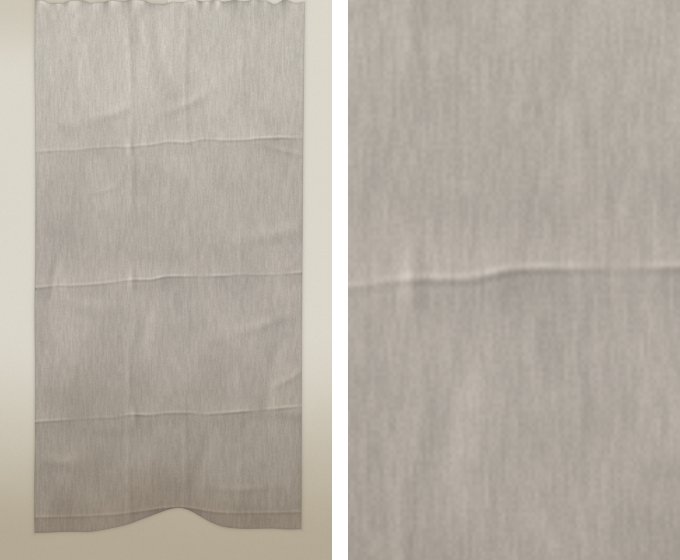
Left: the whole. Right: its middle third, enlarged.
Reproduce this texture procedurally as a WebGL 1 fragment shader.

```glsl
precision highp float;
uniform vec2 u_resolution;

#define CLOTH_LIGHT vec3(0.755, 0.733, 0.695)
#define CLOTH_MID vec3(0.690, 0.660, 0.627)
#define CLOTH_DARK vec3(0.625, 0.592, 0.545)
#define CLOTH_DEEP vec3(0.535, 0.487, 0.430)
#define WALL_LIGHT vec3(0.860, 0.842, 0.795)
#define WALL_DIM vec3(0.705, 0.663, 0.580)
#define WEAVE 0.062
#define FOLD_DEPTH 0.085
#define WRINKLE_DEPTH 0.085
#define PATCHES 0.11
#define WRINKLES 26

float hash(vec2 p) {
  p = fract(p * vec2(0.1031, 0.1137));
  p += dot(p, p.yx + 33.33);
  return fract((p.x + p.y) * p.x * 17.0);
}

float noise(vec2 p) {
  vec2 i = floor(p), f = fract(p);
  f = f * f * (3.0 - 2.0 * f);
  return mix(mix(hash(i), hash(i + vec2(1, 0)), f.x),
             mix(hash(i + vec2(0, 1)), hash(i + vec2(1, 1)), f.x), f.y);
}

float fbm(vec2 p) {
  float sum = 0.0, amp = 0.5;
  for (int i = 0; i < 4; i++) {
    sum += amp * noise(p);
    p = p * 2.03 + 7.1;
    amp *= 0.5;
  }
  return sum;
}

// Lit on one side of the ridge, shaded on the other
float ridge(float d, float width) {
  float s = d / width;
  return -2.0 * s * exp(-s * s);
}

// Soft crease that fades out toward both of its ends
float crease(vec2 p, vec2 center, float angle, float halfLength, float width) {
  vec2 dir = vec2(cos(angle), sin(angle));
  vec2 q = p - center;
  float along = dot(q, dir) / halfLength;
  float across = dot(q, vec2(-dir.y, dir.x)) + 0.006 * along * along;
  return ridge(across, width * (1.0 + 0.5 * along * along)) * exp(-2.0 * along * along);
}

// Pressed folds across the cloth, pinched into knots here and there
float horizontalFolds(vec2 p) {
  float sum = 0.0;
  for (int i = 0; i < 3; i++) {
    float k = float(i);
    float x = p.x - 0.0625;
    float line = 0.269 + 0.242 * k - 0.055 * x;
    line += 0.002 * sin(x * 17.0 + k) + 0.005 * (noise(vec2(p.x * 30.0, k * 9.0)) - 0.5);
    float strength = 0.25 + 1.2 * noise(vec2(p.x * 28.0, k * 5.0 + 2.0));
    float d = p.y - line;
    sum += strength * (ridge(d, 0.0032) + 0.35 * ridge(d, 0.015));
    float knot = (p.x - 0.232 - 0.004 * k) / 0.006;
    sum += 1.1 * ridge(knot, 1.0) * exp(-d * d / 0.0003);
  }
  return sum;
}

float scatteredWrinkles(vec2 p) {
  float sum = 0.0;
  for (int i = 0; i < WRINKLES; i++) {
    float k = float(i) * 3.7 + 1.0;
    vec2 center = vec2(0.08 + 0.44 * hash(vec2(k, 2.0)),
                       0.02 + 0.87 * (float(i) + hash(vec2(k, 5.0))) / float(WRINKLES));
    float steep = step(0.5, hash(vec2(k, 9.0)));
    float angle = mix(0.9 * (hash(vec2(k, 13.0)) - 0.6), 1.4 + 0.6 * hash(vec2(k, 17.0)), steep);
    float size = 0.025 + 0.060 * hash(vec2(k, 21.0));
    float width = 0.004 + 0.010 * hash(vec2(k, 25.0));
    sum += (0.25 + 0.45 * hash(vec2(k, 29.0))) * crease(p, center, angle, size, width);
  }
  return sum;
}

// Broken upright lines running down the cloth
float verticalFolds(vec2 p) {
  float sum = 0.0;
  for (int i = 0; i < 3; i++) {
    float k = float(i);
    float x = 0.232 + 0.10 * k + 0.010 * (noise(vec2(p.y * 7.0, k)) - 0.5);
    float strength = smoothstep(0.4, 0.85, noise(vec2(p.y * 9.0, k * 4.0 + 3.0)));
    sum += strength * (0.65 - 0.15 * k) * ridge(p.x - x, 0.006);
  }
  return sum;
}

// Fine upright threads with uneven slubs and grain
float weave(vec2 p) {
  float threads = noise(vec2(p.x * 400.0, p.y * 70.0)) - 0.5;
  float slubs = noise(vec2(p.x * 210.0, p.y * 24.0)) - 0.5;
  float grain = noise(p * vec2(510.0, 430.0)) - 0.5;
  return threads + 0.4 * slubs + 0.8 * grain;
}

void main() {
  // Height is 1 and y runs downward
  vec2 p = vec2(gl_FragCoord.x, u_resolution.y - gl_FragCoord.y) / u_resolution.y;
  float px = 1.0 / u_resolution.y;

  // Cloth outline: wavy sides, gathered top, lifted hem
  float left = 0.0625 + 0.003 * (noise(vec2(p.y * 9.0, 1.0)) - 0.5);
  float right = 0.5425 - 0.006 * p.y + 0.004 * (noise(vec2(p.y * 10.0, 6.0)) - 0.5);
  float lift = (p.x - 0.318) / (p.x < 0.318 ? 0.085 : 0.055);
  lift = exp(-lift * lift);
  float bottom = 0.952 - 0.016 * p.x - 0.039 * lift + 0.003 * (noise(vec2(p.x * 25.0, 4.0)) - 0.5);
  float top = 0.010 * noise(vec2(p.x * 55.0, 8.0)) - 0.001;
  float inside = min(min(p.x - left, right - p.x), min(bottom - p.y, p.y - top));
  float cover = smoothstep(-0.7 * px, 0.7 * px, inside);

  // Wall with falling light and a thin contact shadow
  float dim = smoothstep(0.58, 0.98, p.y + 0.12 * (fbm(p * 4.0) - 0.5));
  dim += 0.35 * smoothstep(0.14, 0.0, p.y) * step(p.x, 0.3);
  vec3 wall = mix(WALL_LIGHT, WALL_DIM, clamp(dim, 0.0, 1.0));
  wall *= 1.0 - 0.16 * exp(-max(-inside, 0.0) / 0.0025);
  wall += 0.012 * (noise(p * 480.0) - 0.5);

  // Cloth darkens toward the hem in soft patches
  float tone = p.y + 0.22 * (fbm(p * vec2(7.0, 5.0) + 3.0) - 0.47);
  vec3 cloth = mix(CLOTH_LIGHT, CLOTH_MID, smoothstep(0.10, 0.50, tone));
  cloth = mix(cloth, CLOTH_DARK, smoothstep(0.55, 0.80, tone));
  float hem = 0.925 - 0.020 * p.x - 0.013 * lift;
  float band = smoothstep(-0.002, 0.002, p.y - hem);
  cloth = mix(cloth, CLOTH_DEEP, max(0.75 * band, 0.75 * smoothstep(0.80, 0.95, tone)));

  // Creases, hem seam, gathers and woven threads
  float relief = FOLD_DEPTH * horizontalFolds(p);
  relief += WRINKLE_DEPTH * (scatteredWrinkles(p) + verticalFolds(p));
  relief += PATCHES * (fbm(p * vec2(16.0, 12.0) + 5.0) - 0.47);
  relief += 0.06 * ridge(p.y - hem, 0.003) - 0.10 * band * lift;
  relief += 0.50 * (noise(vec2(p.x * 95.0, p.y * 30.0)) - 0.5) * exp(-p.y / 0.011);
  relief += WEAVE * weave(p);
  relief -= 0.10 * exp(-max(inside, 0.0) / 0.0015);
  cloth *= 1.0 + relief;

  gl_FragColor = vec4(mix(wall, cloth, cover), 1.0);
}
```
